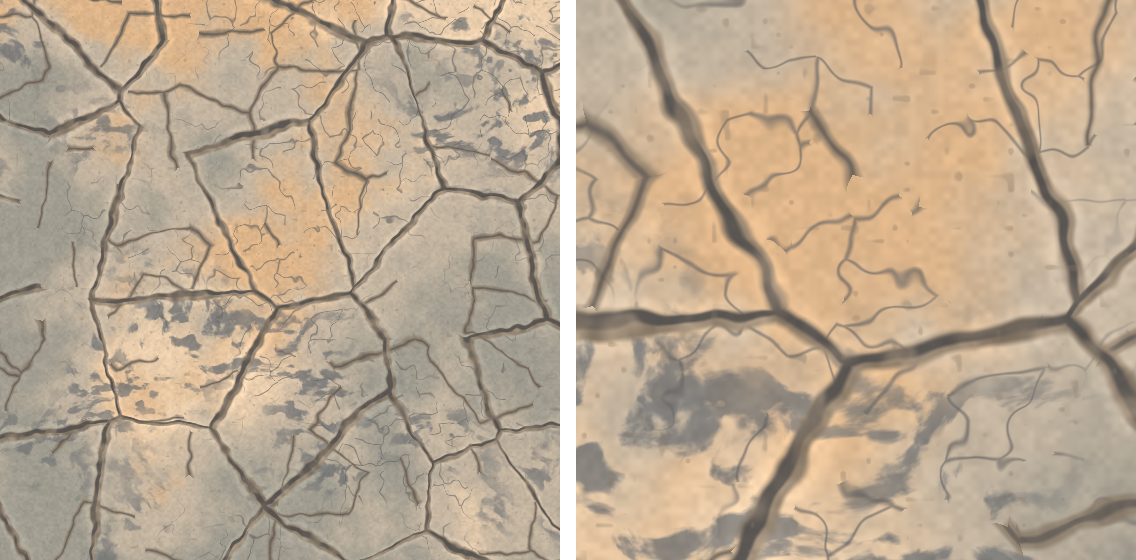
Left, the full canvas; right, a detail of the centre.
A three.js fragment shader for this texture:

```glsl
#define PLATE_SCALE 4.4
#define SPLIT_SCALE 8.0
#define HAIR_SCALE 25.0
#define CRACK_WIDTH 0.0085
#define WARP 0.075
#define GRAIN 0.13
#define CREAM vec3(0.92, 0.81, 0.68)
#define OCHRE vec3(0.87, 0.71, 0.54)
#define CLAY vec3(0.77, 0.71, 0.63)
#define SILT vec3(0.63, 0.615, 0.565)
#define WALL vec3(0.54, 0.48, 0.41)
#define SHADOW vec3(0.32, 0.31, 0.305)

varying vec2 vUv;

float hash(vec2 p) {
  return fract(sin(dot(p, vec2(127.1, 311.7))) * 43758.5453);
}

vec2 hash2(vec2 p) {
  return vec2(hash(p), hash(p + 57.3));
}

float noise(vec2 p) {
  vec2 i = floor(p), f = fract(p);
  f = f * f * (3.0 - 2.0 * f);
  return mix(mix(hash(i), hash(i + vec2(1.0, 0.0)), f.x),
             mix(hash(i + vec2(0.0, 1.0)), hash(i + 1.0), f.x), f.y);
}

float fbm(vec2 p) {
  float sum = 0.0, amp = 0.5;
  for (int i = 0; i < 5; i++) {
    sum += amp * noise(p);
    p = mat2(1.6, 1.2, -1.2, 1.6) * p + 7.3;
    amp *= 0.5;
  }
  return sum / 0.97;
}

// Distance to the nearest cell border; a share of borders is left out
// and each remaining border has its own strength.
float crackDistance(vec2 p, float scale, float missing) {
  p *= scale;
  vec2 cell = floor(p), f = fract(p), nearId = vec2(0.0), nearVec = vec2(0.0);
  float best = 9.0;
  for (int y = -1; y <= 1; y++)
    for (int x = -1; x <= 1; x++) {
      vec2 g = vec2(float(x), float(y));
      vec2 r = g + 0.08 + 0.84 * hash2(cell + g + scale) - f;
      float d = dot(r, r);
      if (d < best) { best = d; nearVec = r; nearId = g; }
    }
  float edge = 9.0;
  for (int y = -2; y <= 2; y++)
    for (int x = -2; x <= 2; x++) {
      vec2 g = nearId + vec2(float(x), float(y));
      vec2 r = g + 0.08 + 0.84 * hash2(cell + g + scale) - f;
      vec2 across = r - nearVec;
      float strength = hash(2.0 * cell + g + nearId + 3.7);
      if (dot(across, across) > 0.0001 && strength > missing) {
        float d = dot(0.5 * (nearVec + r), normalize(across));
        edge = min(edge, d / mix(0.5, 1.1, strength));
      }
    }
  return edge / scale;
}

// Full inside the given half width, fading out over the softness.
float band(float d, float halfWidth, float softness) {
  return 1.0 - smoothstep(halfWidth - softness, halfWidth + softness, d);
}

void main() {
  vec2 uv = vUv;
  vec2 bend = vec2(fbm(uv * 5.0), fbm(uv * 5.0 + 31.0)) - 0.5;
  vec2 chip = vec2(noise(uv * 65.0), noise(uv * 65.0 + 19.0)) - 0.5;
  vec2 p = uv + WARP * bend + 0.006 * chip;

  // Sun-bleached and damp patches
  vec2 damp = (uv - vec2(0.68, 0.72)) * vec2(1.6, 2.1);
  float bias = 0.14 - 0.24 * exp(-2.0 * dot(damp, damp)) - 0.12 * uv.x
             + 0.28 * smoothstep(0.86, 1.0, uv.y);
  float tone = 0.5 + 1.5 * (fbm(uv * 3.2 + 4.0) - 0.5) + bias;
  tone += 0.16 * (fbm(uv * 28.0) - 0.5);
  float warmth = smoothstep(0.46, 0.66, fbm(uv * 4.0 + 50.0) + 0.12 - 0.2 * uv.x);
  vec3 col = mix(SILT, CLAY, smoothstep(0.28, 0.54, tone));
  col = mix(col, mix(CREAM, OCHRE, warmth), smoothstep(0.54, 0.78, tone));

  // Smudges and flaked pits
  float smudgeArea = smoothstep(0.5, 0.72, fbm(uv * 5.0 + 80.0));
  float flakes = smoothstep(0.52, 0.68, fbm(uv * vec2(38.0, 48.0) + 6.0 * bend));
  col = mix(col, vec3(0.42, 0.43, 0.44), 0.75 * smudgeArea * flakes);

  // Hairlines
  float hair = crackDistance(p + 0.012 * chip, HAIR_SCALE, 0.5);
  float hairArea = smoothstep(0.42, 0.62, fbm(uv * 6.0 + 12.0) + 0.15 * (uv.x + uv.y - 1.0));
  col = mix(col, SHADOW + 0.08, 0.65 * hairArea * band(hair, 0.0011, 0.0013));

  // Medium splits
  float split = crackDistance(p + 0.4, SPLIT_SCALE, 0.64);
  float splitWidth = 0.0045 * (0.4 + noise(uv * 14.0));
  col = mix(col, WALL, 0.75 * band(split, splitWidth, 0.0022));
  col = mix(col, SHADOW, 0.6 * band(split, splitWidth * 0.35, 0.0014));

  // Deep cracks: pale lip, brown wall, broken shadow on one side
  float deep = crackDistance(p, PLATE_SCALE, 0.1);
  float shade = crackDistance(p + vec2(0.0018, -0.0022), PLATE_SCALE, 0.1);
  float width = CRACK_WIDTH * (0.55 + 0.7 * noise(uv * 11.0 + 5.0));
  col *= 1.0 + 0.07 * band(deep, width * 2.1, 0.006);
  vec3 wall = WALL * (0.85 + 0.4 * noise(uv * 90.0));
  col = mix(col, wall, 0.9 * band(deep, width, 0.0028));
  float broken = 0.45 + 0.55 * smoothstep(0.25, 0.6, noise(uv * 55.0 + 9.0));
  col = mix(col, SHADOW, 0.88 * broken * band(shade, width * 0.48, 0.0018));

  // Fine grain and pores
  float grain = 0.6 * noise(uv * 240.0) + 0.4 * noise(uv * 110.0 + 3.0) - 0.5;
  col *= 1.0 + GRAIN * grain;
  float pore = smoothstep(0.86, 0.97, noise(uv * 130.0 + 41.0));
  col = mix(col, WALL, 0.35 * pore);
  gl_FragColor = vec4(col, 1.0);
}
```
